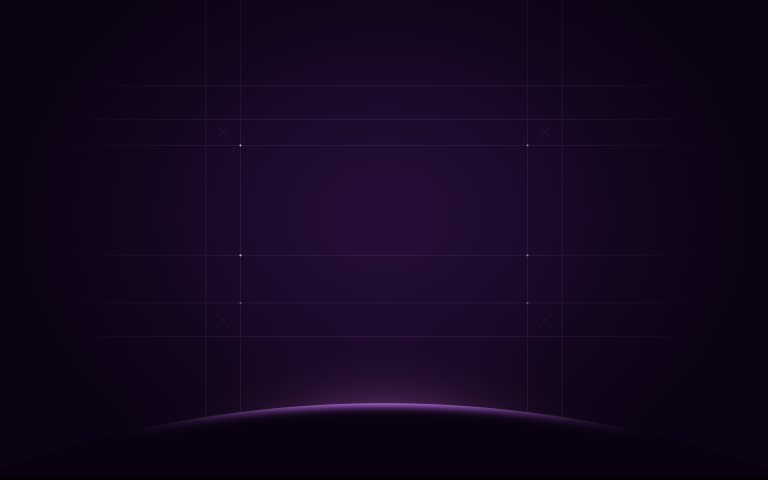
Write a Shadertoy shader that draws this background.

```glsl
// Dark violet backdrop with a faint construction grid above a glowing planet horizon.

// Lengths are in canvas heights; x is measured from the centre line.
const vec2 HALO_CENTRE = vec2(0.0, 0.55);
const vec2 HALO_RADII = vec2(0.72, 0.57);
const vec3 HALO_CORE = vec3(0.145, 0.055, 0.212);
const vec3 HALO_MIDDLE = vec3(0.103, 0.035, 0.162);
const vec3 HALO_RIM = vec3(0.069, 0.018, 0.098);
const vec3 NIGHT = vec3(0.042, 0.010, 0.076);

const float PLANET_RADIUS = 2.42;
const float PLANET_TOP = 0.160;
const float PLANET_REACH = 0.58;
const float RIM_DEPTH = 0.011;
const vec3 PLANET_COLOR = vec3(0.036, 0.005, 0.062);
const vec3 RIM_COLOR = vec3(0.60, 0.37, 0.73);
const vec3 GLOW_COLOR = vec3(0.17, 0.10, 0.17);

const float LINE_WIDTH = 0.0021;
const vec3 LINE_COLOR = vec3(0.060, 0.048, 0.062);
const vec2 COLUMNS = vec2(0.299, 0.371);
const float ROWS[6] = float[6](0.821, 0.751, 0.697, 0.468, 0.369, 0.299);

const float DOT_RADIUS = 0.0020;
const vec3 DOT_COLOR = vec3(0.68, 0.58, 0.72);
const float CROSS_X = 0.335;
const vec2 CROSS_ROWS = vec2(0.725, 0.333);
const float CROSS_ARM = 0.0125;
const float CROSS_STRENGTH = 0.65;

const float FLOOR_HEIGHT = 0.0083;
const vec3 FLOOR_COLOR = vec3(0.012, 0.0, 0.022);

// Antialiased coverage of a signed distance.
float coverage(float d, float pixel) {
    return clamp(0.5 - d / pixel, 0.0, 1.0);
}

float stroke(float d, float pixel) {
    return coverage(abs(d) - 0.5 * LINE_WIDTH, pixel);
}

vec3 haloColor(vec2 p) {
    float t = length((p - HALO_CENTRE) / HALO_RADII);
    vec3 color = mix(HALO_CORE, HALO_MIDDLE, smoothstep(0.0, 0.55, t));
    color = mix(color, HALO_RIM, smoothstep(0.4, 0.88, t));
    return mix(color, NIGHT, smoothstep(0.75, 1.12, t));
}

float gridLines(vec2 p, float pixel) {
    float x = abs(p.x);
    float columns = max(stroke(x - COLUMNS.x, pixel), stroke(x - COLUMNS.y, pixel));
    columns *= mix(1.0, 0.65, smoothstep(0.6, 1.0, p.y));
    float rows = 0.0;
    for (int i = 0; i < 6; i++) rows = max(rows, stroke(p.y - ROWS[i], pixel));
    rows *= 1.0 - smoothstep(0.30, 0.76, x);
    return max(columns, rows);
}

float crosses(vec2 p, float pixel) {
    float mark = 0.0;
    for (int i = 0; i < 2; i++) {
        vec2 q = abs(vec2(abs(p.x) - CROSS_X, p.y - CROSS_ROWS[i]));
        float arm = stroke((q.x - q.y) * 0.7071, pixel);
        mark = max(mark, arm * coverage(max(q.x, q.y) - CROSS_ARM, pixel));
    }
    return mark * CROSS_STRENGTH;
}

// Dots where the inner columns meet the lower four rows' upper three.
float gridDots(vec2 p, float pixel) {
    float light = 0.0;
    for (int i = 2; i < 5; i++) {
        float d = length(vec2(abs(p.x) - COLUMNS.x, p.y - ROWS[i]));
        float strength = i == 4 ? 0.4 : (p.x < 0.0 ? 1.0 : 0.65);
        light = max(light, strength * coverage(d - DOT_RADIUS, pixel));
    }
    return light;
}

void mainImage(out vec4 fragColor, in vec2 fragCoord) {
    float pixel = 1.0 / iResolution.y;
    vec2 p = (fragCoord - vec2(0.5 * iResolution.x, 0.0)) * pixel;

    // Sky and grid
    vec3 color = haloColor(p);
    color += LINE_COLOR * max(gridLines(p, pixel), crosses(p, pixel));
    color += DOT_COLOR * gridDots(p, pixel);

    // Atmosphere above the horizon
    float altitude = length(p - vec2(0.0, PLANET_TOP - PLANET_RADIUS)) - PLANET_RADIUS;
    float spread = p.x / 0.24;
    color += GLOW_COLOR * exp(-max(altitude, 0.0) / 0.045 - spread * spread);

    // Planet with its lit rim
    float side = 1.0 - smoothstep(0.0, PLANET_REACH, abs(p.x));
    float depth = max(-altitude, 0.0) / RIM_DEPTH;
    vec3 planet = PLANET_COLOR + RIM_COLOR * side * exp(-depth * (0.6 + 0.5 * depth));
    color = mix(color, planet, coverage(altitude, pixel));

    // Floor strip
    color = mix(color, FLOOR_COLOR, coverage(p.y - FLOOR_HEIGHT, pixel));
    fragColor = vec4(color, 1.0);
}
```
